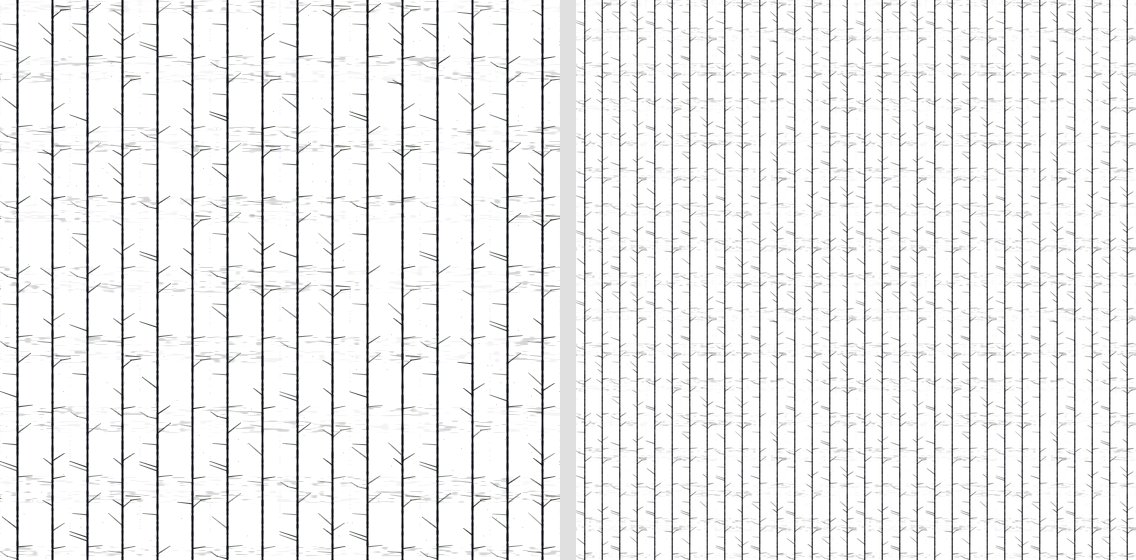
Left: one tile. Right: repeated 2 by 2.
Give the GLSL for this pattern, as a WebGL 1 fragment shader.

```glsl
precision highp float;

uniform vec2 u_resolution;

#define TRUNKS 16.0
#define ROWS 8.0
#define GAP 48.0
#define ROW_HEIGHT 96.0
#define TRUNK_HALF 1.35
#define TWIG_HALF 0.75
#define INK vec3(0.03, 0.04, 0.06)
#define BARK vec3(0.19, 0.21, 0.19)
#define OLIVE vec3(0.58, 0.63, 0.49)
#define MAUVE vec3(0.57, 0.49, 0.61)
#define MIST vec3(0.82)

float hash(vec2 p) {
  vec3 q = fract(vec3(p.xyx) * 0.1031);
  q += dot(q, q.yzx + 33.33);
  return fract((q.x + q.y) * q.z);
}

// Value noise that wraps after the given whole number of cells
float wrapNoise(vec2 uv, vec2 period) {
  vec2 p = uv * period;
  vec2 i = floor(p);
  vec2 f = smoothstep(0.0, 1.0, p - i);
  float low = mix(hash(mod(i, period)), hash(mod(i + vec2(1.0, 0.0), period)), f.x);
  float high = mix(hash(mod(i + vec2(0.0, 1.0), period)), hash(mod(i + 1.0, period)), f.x);
  return mix(low, high, f.y);
}

float coverage(float dist, float halfWidth) {
  float pixel = TRUNKS * GAP / u_resolution.x;
  return clamp(0.5 + (halfWidth - dist) / pixel, 0.0, 1.0);
}

// Tapered stroke from root to tip, kept or dropped by chance in each gap
void twig(inout vec3 color, vec2 p, vec2 root, vec2 tip, vec2 key, float seed, float chance, float ink) {
  vec2 id = key + seed * vec2(17.0, 31.0);
  if (hash(id) > chance) return;
  tip.y += hash(id + 5.0) - 0.5;
  vec2 axis = tip - root;
  float t = clamp(dot(p - root, axis) / dot(axis, axis), 0.0, 1.0);
  float dist = length(p - root - axis * t);
  float worn = ink * mix(0.6, 1.0, hash(id + 9.0));
  vec3 tint = mix(OLIVE, MAUVE, step(0.65, hash(id + 13.0)));
  vec3 stroke = mix(BARK, tint, 0.55 * t * t);
  color = mix(color, stroke, worn * coverage(dist, TWIG_HALF * (1.1 - 0.35 * t)));
}

// Gap with simple twigs
void plainGap(inout vec3 c, vec2 p, vec2 key, bool leafy) {
  if (leafy) {
    twig(c, p, vec2(0.0, 18.0), vec2(18.0, 4.5), key, 1.0, 0.9, 0.95);
    twig(c, p, vec2(0.0, 78.0), vec2(20.0, 76.0), key, 2.0, 0.9, 0.9);
    twig(c, p, vec2(48.0, 86.0), vec2(28.0, 84.0), key, 3.0, 0.8, 0.6);
    twig(c, p, vec2(48.0, 9.0), vec2(32.0, 7.0), key, 4.0, 0.7, 0.45);
  } else {
    twig(c, p, vec2(0.0, 88.0), vec2(17.0, 77.0), key, 5.0, 0.8, 1.0);
    twig(c, p, vec2(48.0, 19.0), vec2(28.0, 17.0), key, 6.0, 0.4, 0.9);
    twig(c, p, vec2(48.0, 91.0), vec2(32.0, 80.0), key, 7.0, 0.35, 1.0);
  }
  twig(c, p, vec2(48.0, 62.0), vec2(36.0, 53.0), key, 8.0, 0.55, 1.1);
  twig(c, p, vec2(47.0, 48.0), vec2(29.0, 32.0), key, 9.0, 0.25, 0.75);
  twig(c, p, vec2(48.0, 21.5), vec2(35.0, 14.0), key, 10.0, 0.25, 1.0);
}

// Gap with forks, paired twigs and a dotted midline
void forkedGap(inout vec3 c, vec2 p, vec2 key, bool leafy) {
  if (leafy) {
    twig(c, p, vec2(0.0, 24.0), vec2(12.0, 14.0), key, 11.0, 0.85, 1.0);
    twig(c, p, vec2(11.0, 14.0), vec2(25.0, 12.0), key, 11.0, 0.85, 0.9);
    twig(c, p, vec2(5.0, 8.0), vec2(24.0, 9.0), key, 11.0, 0.85, 0.8);
    twig(c, p, vec2(48.0, 53.0), vec2(27.0, 37.0), key, 12.0, 0.45, 0.9);
    twig(c, p, vec2(48.0, 94.5), vec2(34.0, 91.0), key, 13.0, 0.8, 0.85);
    twig(c, p, vec2(34.0, 91.0), vec2(25.0, 85.0), key, 13.0, 0.8, 0.7);
  } else {
    twig(c, p, vec2(0.0, 56.0), vec2(16.0, 46.0), key, 14.0, 0.8, 1.0);
    twig(c, p, vec2(48.0, 65.0), vec2(24.0, 57.0), key, 15.0, 0.65, 1.0);
    twig(c, p, vec2(48.0, 70.0), vec2(24.0, 61.5), key, 16.0, 0.85, 0.95);
  }
  twig(c, p, vec2(0.0, 80.5), vec2(17.0, 77.5), key, 17.0, 0.9, 1.0);
  twig(c, p, vec2(48.0, 34.0), vec2(28.0, 32.5), key, 18.0, 0.75, 0.75);
  float dots = step(0.55, hash(vec2(floor(p.y / 3.0), key.x + key.y * 7.0)));
  dots *= coverage(abs(p.x - 24.0), 0.4) * coverage(abs(fract(p.y / 3.0) - 0.5) * 3.0, 0.4);
  c = mix(c, MAUVE + vec3(0.0, 0.0, 0.2), 0.5 * dots * step(p.y, 62.0));
}

void main() {
  vec2 uv = gl_FragCoord.xy / u_resolution;
  vec2 grid = vec2(uv.x * TRUNKS - 0.5, (1.0 - uv.y) * ROWS);
  vec2 key = mod(floor(grid), vec2(TRUNKS, ROWS));
  vec2 p = fract(grid) * vec2(GAP, ROW_HEIGHT);
  bool leafy = hash(key + 71.0) < 0.52;
  vec3 color = vec3(1.0);

  // Pale horizontal smears and stray specks
  float band = max(1.0 - abs(p.y - 9.0) / 10.0, 1.0 - abs(p.y - 84.0) / 8.0);
  float smear = smoothstep(0.55, 0.9, wrapNoise(uv, vec2(80.0, 400.0)));
  color = mix(color, MIST, smear * smoothstep(0.0, 0.4, band) * (leafy ? 0.9 : 0.25));
  vec2 speckGrid = uv * 128.0;
  float speck = step(0.985, hash(floor(speckGrid) + 211.0));
  speck *= coverage(length(fract(speckGrid) - 0.5) * 6.0, 0.6);
  color = mix(color, mix(MIST, MAUVE, 0.5), 0.6 * speck);

  if (mod(key.x, 2.0) < 0.5) plainGap(color, p, key, leafy);
  else forkedGap(color, p, key, leafy);

  // Trunks with slightly rough edges
  float rough = 0.4 * (wrapNoise(uv, vec2(32.0, 256.0)) - 0.5);
  color = mix(color, INK, coverage(min(p.x, GAP - p.x), TRUNK_HALF + rough));
  gl_FragColor = vec4(color, 1.0);
}
```
